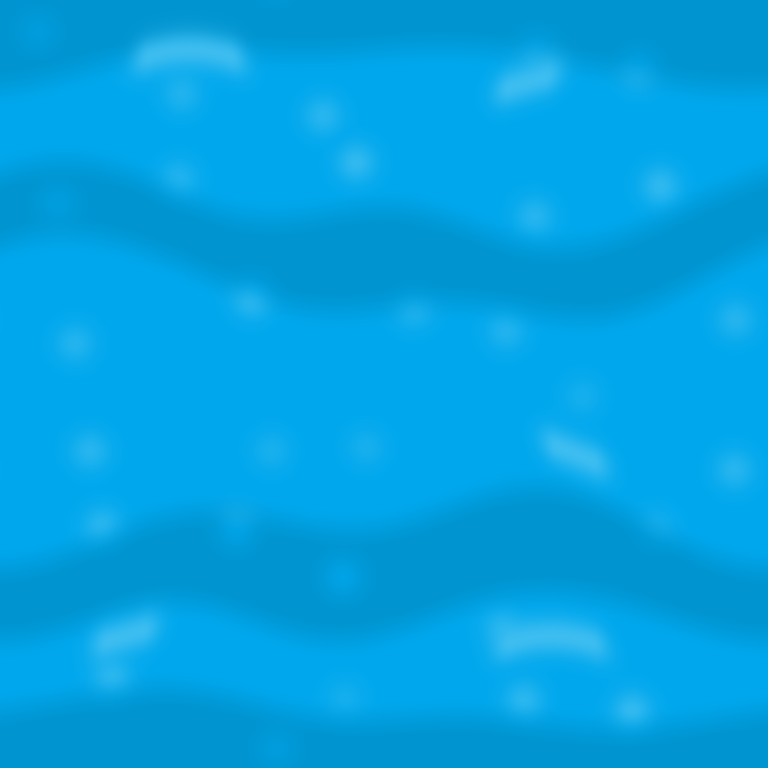
A Shadertoy shader for this texture:

```glsl
// Tiling cartoon water: three soft dark wave bands, blurred glints and scattered sparkles.
const vec3 WATER = vec3(0.0, 0.655, 0.927);
const vec3 WAVE  = vec3(0.0, 0.583, 0.818);
const vec3 GLINT = vec3(0.25, 0.745, 0.942);

const float EDGE_SOFTNESS  = 0.028;  // half width of the blurred wave edge
const float GLINT_BLUR     = 0.017;
const float GLINT_STRENGTH = 0.95;
const float LONG_GLINT     = 0.052;  // half lengths
const float SHORT_GLINT    = 0.022;
const float GLINT_ARCH     = 3.0;
const int   GLINT_COUNT    = 5;
const ivec2 SPARKLE_GRID   = ivec2(5, 6);
const float SPARKLE_BLUR   = 0.018;
const float SPARKLE_JITTER = 0.85;
const float SPARKLE_MIN    = 0.3;
const float SPARKLE_MAX    = 0.8;
const float TAU = 6.2831853;

// Three random values per integer cell
vec3 hash3(ivec2 cell) {
    vec3 p = fract(vec3(cell.xyx) * vec3(0.1031, 0.1030, 0.0973) + 0.37);
    p += dot(p, p.yxz + 33.33);
    return fract((p.xxy + p.yzz) * p.zyx);
}

// Shortest offset on the repeating tile
vec2 wrapOffset(vec2 d) {
    return d - floor(d + 0.5);
}

float softSpot(vec2 d, float blur) {
    return exp(-0.5 * dot(d, d) / (blur * blur));
}

// Soft step below a periodic curve; amplitudes in thousandths for harmonics 1 to 3
float belowEdge(vec2 p, float level, vec3 cosAmp, vec3 sinAmp) {
    vec3 angle = TAU * p.x * vec3(1.0, 2.0, 3.0);
    float curve = level + 0.001 * (dot(cosAmp, cos(angle)) + dot(sinAmp, sin(angle)));
    return smoothstep(-EDGE_SOFTNESS, EDGE_SOFTNESS, p.y - curve);
}

// Upper and lower edges of the bands; the first band wraps across the tile
float waveBands(vec2 p) {
    float band = 1.0 - belowEdge(p, 0.082, vec3(23, 8, 2), vec3(-7, -7, 2));
    band += belowEdge(p, 0.269, vec3(-27, -22, 5), vec3(-29, -12, 1));
    band -= belowEdge(p, 0.372, vec3(-38, -11, -2), vec3(-29, -19, 3));
    band += belowEdge(p, 0.683, vec3(27, 29, -1), vec3(13, -7, 0));
    band -= belowEdge(p, 0.805, vec3(3, 25, 1), vec3(10, -10, 4));
    band += belowEdge(p, 0.927, vec3(-5, 4, -1), vec3(-20, -8, 4));
    return clamp(band, 0.0, 1.0);
}

// Two columns of glints; long ones arch, short ones tilt
float glints(vec2 p) {
    float light = 0.0;
    for (int i = 0; i < GLINT_COUNT; i++) {
        float row = float(i / 2);
        float column = float((i + i / 4) % 2);
        vec2 center = vec2(0.247 - 0.084 * row + column * (0.44 + 0.115 * row),
                           fract(0.065 + 0.763 * row) + 0.042 * column * max(1.0 - row, 0.0));
        bool isLong = i % 3 == 0;
        float tilt = isLong ? 0.0 : (i < 3 ? -0.3 : 0.4);
        vec2 d = wrapOffset(p - center);
        d.y -= tilt * d.x + (isLong ? GLINT_ARCH * d.x * d.x : 0.0);
        d.x = max(abs(d.x) - (isLong ? LONG_GLINT : SHORT_GLINT), 0.0);
        light = max(light, softSpot(d, GLINT_BLUR));
    }
    return light * GLINT_STRENGTH;
}

// One jittered sparkle per grid cell, each with its own brightness
float sparkles(vec2 p) {
    float light = 0.0;
    for (int y = 0; y < SPARKLE_GRID.y; y++) {
        for (int x = 0; x < SPARKLE_GRID.x; x++) {
            vec3 rnd = hash3(ivec2(x, y));
            vec2 center = (vec2(x, y) + 0.5 + SPARKLE_JITTER * (rnd.xy - 0.5)) / vec2(SPARKLE_GRID);
            float strength = mix(SPARKLE_MIN, SPARKLE_MAX, rnd.z);
            light = max(light, strength * softSpot(wrapOffset(p - center), SPARKLE_BLUR));
        }
    }
    return light;
}

void mainImage(out vec4 fragColor, in vec2 fragCoord) {
    vec2 p = fragCoord / iResolution.xy;
    p.y = 1.0 - p.y;  // depth measured from the top

    float band = waveBands(p);
    vec3 color = mix(WATER, WAVE, band);
    // Sparkles inside a band only lift it toward the water colour
    color = mix(color, mix(GLINT, WATER, band), sparkles(p));
    color = mix(color, GLINT, glints(p));
    fragColor = vec4(color, 1.0);
}
```
